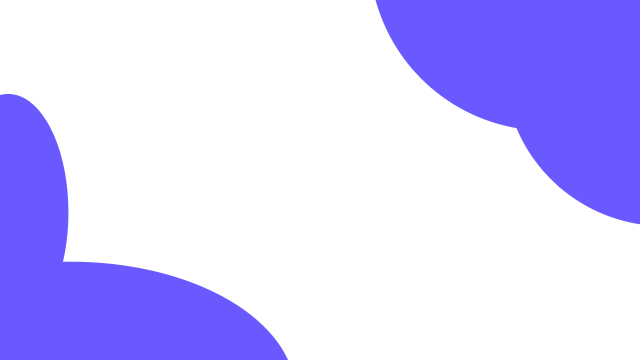
Reproduce this background procedurally as a WebGL 2 fragment shader.

```glsl
#version 300 es
precision highp float;
// Flat white background with violet rounded blobs in two opposite corners:
// two overlapping ellipses at the lower left, two circles at the upper right.
// Each blob is a signed distance; their union is filled with a smooth edge.

uniform vec2 u_resolution;
out vec4 fragColor;

// Approximate signed distance to an axis-aligned ellipse
float ellipse(vec2 p, vec2 center, vec2 radii) {
    vec2 q = (p - center) / radii;
    float k = length(q);
    return k * (k - 1.0) / max(length(q / radii), 1e-4);
}

float circle(vec2 p, vec2 center, float radius) {
    return length(p - center) - radius;
}

void main() {
    // Canvas height is one unit, origin at the lower left
    vec2 p = gl_FragCoord.xy / u_resolution.y;
    float pixel = 1.0 / u_resolution.y;

    // Lower left: tall lobe and wide mound
    float lobe = ellipse(p, vec2(0.023, 0.410), vec2(0.167, 0.329));
    float mound = ellipse(p, vec2(0.197, -0.097), vec2(0.625, 0.370));

    // Upper right: two round clouds, anchored to the right edge
    vec2 fromRight = vec2(p.x - u_resolution.x / u_resolution.y, p.y);
    float upperCloud = circle(fromRight, vec2(-0.259, 1.130), 0.493);
    float lowerCloud = circle(fromRight, vec2(0.067, 0.817), 0.445);

    float blobs = min(min(lobe, mound), min(upperCloud, lowerCloud));
    float coverage = clamp(0.5 - blobs / pixel, 0.0, 1.0);

    vec3 white = vec3(1.0);
    vec3 violet = vec3(0.41, 0.35, 1.0);
    fragColor = vec4(mix(white, violet, coverage), 1.0);
}
```
